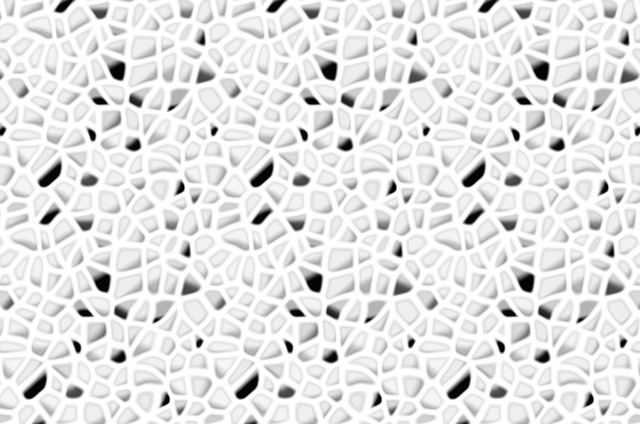
Reproduce this texture procedurally as a WebGL 1 fragment shader.

```glsl
precision highp float;
// Pale angular pebbles parted by wide white seams, some small ones sunk into black.
// A warped, tiling Voronoi net gives the seams (smooth minimum of edge distances);
// every cell is shaded towards its own, mostly downward, direction.

#define CELLS_ACROSS 30.2   // cells over the canvas width
#define TILE 10.0           // cells per repeat, even
#define SHEAR 0.07          // sideways drift of the repeat
#define JITTER 1.0          // irregularity of the seeds
#define WARP 0.50           // bending of the seams
#define ROUNDING 22.0       // lower is rounder corners
#define SEAM_INNER 0.06     // edge distance where ink begins
#define SEAM_OUTER 0.24     // edge distance where ink is full
#define DARK_FROM 0.30      // share of candidate cells that stay pale
#define DARK_INK 1.35       // ink of the deepest cells
#define PAPER 0.995         // brightness of the seams

uniform vec2 u_resolution;

vec2 hash2(vec2 p) {
  vec2 q = vec2(dot(p, vec2(127.1, 311.7)), dot(p, vec2(269.5, 183.3)));
  return fract(sin(q) * 43758.55);
}

// Gradient noise repeating after a whole number of lattice steps
float gradientAt(vec2 corner, vec2 offset, float period) {
  vec2 g = hash2(mod(corner, period) + 31.0) * 2.0 - 1.0;
  return dot(g, offset);
}

float gradientNoise(vec2 p, float period) {
  vec2 i = floor(p);
  vec2 f = fract(p);
  vec2 s = f * f * f * (f * (f * 6.0 - 15.0) + 10.0);
  vec2 e = vec2(1.0, 0.0);
  float low = mix(gradientAt(i, f, period),
                  gradientAt(i + e.xy, f - e.xy, period), s.x);
  float high = mix(gradientAt(i + e.yx, f - e.yx, period),
                   gradientAt(i + e.xx, f - e.xx, period), s.x);
  return mix(low, high, s.y);
}

vec2 seedOf(vec2 cell) {
  return cell + 0.5 + JITTER * (hash2(mod(cell, TILE)) - 0.5);
}

// Finds the owning cell and the vector from its seed to p
void nearestCell(vec2 p, out vec2 owner, out vec2 fromSeed) {
  float best = 100.0;
  owner = floor(p);
  fromSeed = vec2(0.0);
  for (int y = -2; y <= 2; y++) {
    for (int x = -2; x <= 2; x++) {
      vec2 cell = floor(p) + vec2(float(x), float(y));
      vec2 r = p - seedOf(cell);
      float d = dot(r, r);
      if (d < best) {
        best = d;
        owner = cell;
        fromSeed = r;
      }
    }
  }
}

// Smooth distance to the cell outline, rounded at the corners; also the inner radius
float edgeDistance(vec2 owner, vec2 fromSeed, out float radius) {
  float sum = 0.0;
  vec2 home = seedOf(owner);
  radius = 1.0;
  for (int y = -2; y <= 2; y++) {
    for (int x = -2; x <= 2; x++) {
      if (x != 0 || y != 0) {
        vec2 span = seedOf(owner + vec2(float(x), float(y))) - home;
        float len = max(length(span), 0.001);
        float d = 0.5 * len - dot(fromSeed, span) / len;
        sum += exp(-ROUNDING * d);
        radius = min(radius, 0.5 * len);
      }
    }
  }
  return -log(sum) / ROUNDING;
}

void main() {
  vec2 p = gl_FragCoord.xy / u_resolution.x * CELLS_ACROSS;
  p.x -= SHEAR * p.y;

  // Bend the net
  vec2 q = p * 6.0 / TILE;
  p += WARP * vec2(gradientNoise(q, 6.0), gradientNoise(q + vec2(2.4, 3.7), 6.0));

  vec2 owner, fromSeed;
  float radius;
  nearestCell(p, owner, fromSeed);
  float edge = edgeDistance(owner, fromSeed, radius);

  // Shading direction and depth; only small cells of a checkerboard may sink
  vec2 traits = hash2(mod(owner, TILE) + 57.0);
  float angle = -1.25 + 1.8 * (traits.y - 0.5);
  float slope = dot(fromSeed, vec2(cos(angle), sin(angle)));
  float candidate = 1.0 - mod(owner.x + owner.y, 2.0);
  float depth = candidate * smoothstep(DARK_FROM, 0.95, traits.x);
  depth *= 1.0 - smoothstep(0.30, 0.40, radius);

  // Pale cells: faint fill, darker rim and foot; sunk cells: steep ramp to black
  float rim = 1.0 - smoothstep(0.14, 0.32, edge);
  float pale = 0.03 + 0.04 * traits.y + 0.10 * rim
             + 0.24 * smoothstep(0.04, 0.45, slope);
  float sunk = DARK_INK * mix(0.22, 1.0, smoothstep(-0.10, 0.28, slope));
  float ink = mix(pale, sunk, depth);

  float mask = smoothstep(SEAM_INNER, SEAM_OUTER, edge);
  float tone = clamp(PAPER - ink * mask, 0.02, 1.0);
  gl_FragColor = vec4(vec3(tone), 1.0);
}
```
